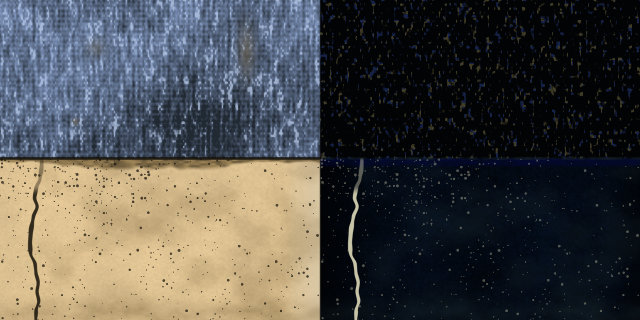
Write a Shadertoy shader that draws this texture map.

```glsl
const float SEAM = 0.505;
const float THREADS = 64.0;
const float CRACK_X = 0.116;
const float CRACK_WIDTH = 0.0035;
const vec3 CLOTH_SHADE = vec3(0.13, 0.16, 0.20);
const vec3 CLOTH_BLUE = vec3(0.45, 0.53, 0.67);
const vec3 CLOTH_FLECK = vec3(0.72, 0.78, 0.88);
const vec3 RUST = vec3(0.42, 0.38, 0.30);
const vec3 PLASTER = vec3(0.88, 0.77, 0.58);
const vec3 PLASTER_PALE = vec3(0.85, 0.79, 0.67);
const vec3 GRIME = vec3(0.52, 0.43, 0.27);
const vec3 SOOT = vec3(0.12, 0.10, 0.06);
const vec3 NIGHT = vec3(0.008, 0.010, 0.016);
const vec3 NAVY = vec3(0.012, 0.040, 0.085);
const vec3 TEAL = vec3(0.10, 0.16, 0.18);
const vec3 SEAM_BLUE = vec3(0.01, 0.03, 0.22);
const vec3 IVORY = vec3(0.78, 0.77, 0.66);

float hash(vec2 p) {
    return fract(sin(dot(p, vec2(127.1, 311.7))) * 43758.5453);
}

float noise(vec2 p) {
    vec2 i = floor(p), f = fract(p);
    f = f * f * (3.0 - 2.0 * f);
    return mix(mix(hash(i), hash(i + vec2(1, 0)), f.x),
               mix(hash(i + vec2(0, 1)), hash(i + 1.0), f.x), f.y);
}

float fbm(vec2 p) {
    float sum = 0.0, amp = 0.5;
    for (int i = 0; i < 5; i++) {
        sum += amp * noise(p);
        p = p * 2.03 + 17.3;
        amp *= 0.5;
    }
    return sum;
}

float blob(vec2 p, vec2 center, vec2 size) {
    vec2 d = (p - center) / size;
    return exp(-dot(d, d));
}

// Scattered round pits, one candidate per grid cell
float specks(vec2 p, float cells, float density) {
    vec2 id = floor(p * cells);
    vec2 center = 0.3 + 0.4 * vec2(hash(id + 3.1), hash(id + 8.7));
    float radius = 0.15 + 0.3 * hash(id + 5.3);
    float d = length(fract(p * cells) - center);
    return step(hash(id), density) * (1.0 - smoothstep(radius * 0.5, radius + 0.12, d));
}

float crack(vec2 p, float px) {
    float x = CRACK_X - 0.019 * exp(-pow((p.y - 0.25) / 0.09, 2.0));
    x += 0.010 * smoothstep(0.38, 0.5, p.y) + 0.012 * (noise(vec2(p.y * 34.0, 2.0)) - 0.5);
    float width = CRACK_WIDTH * (0.5 + noise(vec2(p.y * 45.0, 9.0)));
    float line = 1.0 - smoothstep(width, width + 1.5 * px, abs(p.x - x));
    return line * mix(1.0, 0.45, smoothstep(0.39, 0.42, p.y));
}

// Worn woven cloth with raised pale fibres
vec3 cloth(vec2 p) {
    float drift = 0.05 * fbm(p * vec2(5.0, 4.0));
    float fibre = noise(vec2((p.x + drift) * 105.0, p.y * 24.0));
    float grain = noise(p * vec2(190.0, 120.0));
    float weave = sin(p.x * THREADS * 6.2832) + 0.7 * sin(p.y * THREADS * 6.2832);
    float shade = 0.62 * blob(p, vec2(0.64, 0.60), vec2(0.34, 0.15));
    shade += 0.25 * blob(p, vec2(0.25, 0.53), vec2(0.25, 0.10));
    float tone = 0.82 - shade + 0.6 * (fbm(p * 5.0) - 0.5);
    tone += 0.65 * (fibre - 0.5) + 0.45 * (grain - 0.5) + 0.10 * weave;
    vec3 col = mix(CLOTH_SHADE, CLOTH_BLUE, clamp(tone, 0.0, 1.25));
    float rust = blob(p, vec2(0.77, 0.84), vec2(0.025, 0.08));
    rust += 0.6 * blob(p, vec2(0.30, 0.85), vec2(0.03)) + blob(p, vec2(0.235, 0.62), vec2(0.012));
    col = mix(col, RUST, 0.6 * min(rust, 1.0));
    return mix(col, CLOTH_FLECK, 0.65 * smoothstep(0.62, 0.85, 0.5 * (fibre + grain)));
}

// Dirt shared by both plaster panels
float stains(vec2 p) {
    float cloud = smoothstep(0.48, 0.78, fbm(p * vec2(6.0, 8.0) + 4.0));
    float foot = (1.0 - smoothstep(0.01, 0.09, p.y)) * fbm(p * vec2(14.0, 30.0));
    float marks = blob(p, vec2(0.44, 0.30), vec2(0.09, 0.05)) + blob(p, vec2(0.38, 0.06), vec2(0.10, 0.05));
    marks += 0.7 * blob(p, vec2(0.80, 0.03), vec2(0.09, 0.05));
    return clamp(0.35 * cloud + 0.8 * foot + 0.6 * marks * fbm(p * 22.0), 0.0, 1.0);
}

float pits(vec2 p) {
    float upper = smoothstep(0.25, 0.5, p.y) * (1.0 - smoothstep(0.2, 0.75, p.x));
    return max(specks(p, 85.0, 0.025 + 0.10 * upper), 0.7 * specks(p + 0.37, 130.0, 0.03 + 0.06 * upper));
}

vec3 plaster(vec2 p, float px) {
    vec3 col = PLASTER * (0.93 + 0.12 * fbm(p * 9.0) + 0.05 * (noise(p * 180.0) - 0.5));
    col = mix(col, PLASTER_PALE, 0.7 * smoothstep(0.87, 1.0, p.x));
    col = mix(col, GRIME, 0.75 * stains(p));
    float reach = smoothstep(0.12, 0.3, p.x) * (1.0 - smoothstep(0.6, 0.85, p.x));
    float depth = 0.008 + 0.022 * reach + 0.012 * (noise(vec2(p.x * 30.0, 1.0)) - 0.5);
    float drip = 1.0 - smoothstep(depth * 0.7, depth + 0.008, SEAM - p.y);
    col = mix(col, GRIME * (0.55 + 0.6 * noise(p * vec2(60.0, 150.0))), 0.85 * drip);
    return mix(col, SOOT, max(0.75 * pits(p), 0.9 * crack(p, px)));
}

// Dark panels: sparse coloured glints over black and navy
vec3 darkCloth(vec2 p) {
    float glint = smoothstep(0.64, 0.95, noise(p * vec2(150.0, 75.0)) * (0.8 + 0.4 * noise(p * 200.0)));
    vec3 tint = mix(vec3(0.10, 0.16, 0.34), vec3(0.30, 0.28, 0.17), step(0.5, hash(floor(p * 90.0))));
    return NIGHT + 0.8 * glint * tint;
}

vec3 darkPlaster(vec2 p, float px) {
    vec3 col = NAVY * (0.45 + 1.0 * fbm(p * 6.0) + 0.5 * (noise(p * 170.0) - 0.5));
    col *= smoothstep(-0.15, 0.25, p.x) * (1.0 - 0.5 * smoothstep(0.87, 1.0, p.x));
    col = mix(col, TEAL, 0.7 * stains(p));
    float band = 1.0 - smoothstep(0.012, 0.032, SEAM - p.y);
    col = mix(col, SEAM_BLUE, band * (0.25 + 0.6 * noise(p * vec2(40.0, 120.0))));
    return mix(col, IVORY, max(0.4 * pits(p), crack(p, px)));
}

void mainImage(out vec4 fragColor, in vec2 fragCoord) {
    vec2 uv = fragCoord / iResolution.xy;
    float px = 1.0 / iResolution.y;
    vec2 p = vec2(fract(uv.x * 2.0), uv.y);
    float above = smoothstep(SEAM - px, SEAM + px, p.y);
    vec3 lit = mix(plaster(p, px), cloth(p), above);
    vec3 dark = mix(darkPlaster(p, px), darkCloth(p), above);
    float seamLine = 1.0 - smoothstep(0.002, 0.002 + 1.5 * px, abs(p.y - SEAM));
    lit = mix(lit, SOOT * 0.6, 0.85 * seamLine);
    dark = mix(dark, TEAL, 0.6 * seamLine * noise(vec2(p.x * 60.0, 3.0)));
    float side = smoothstep(0.5 - 0.5 * px, 0.5 + 0.5 * px, uv.x);
    fragColor = vec4(mix(lit, dark, side), 1.0);
}
```
